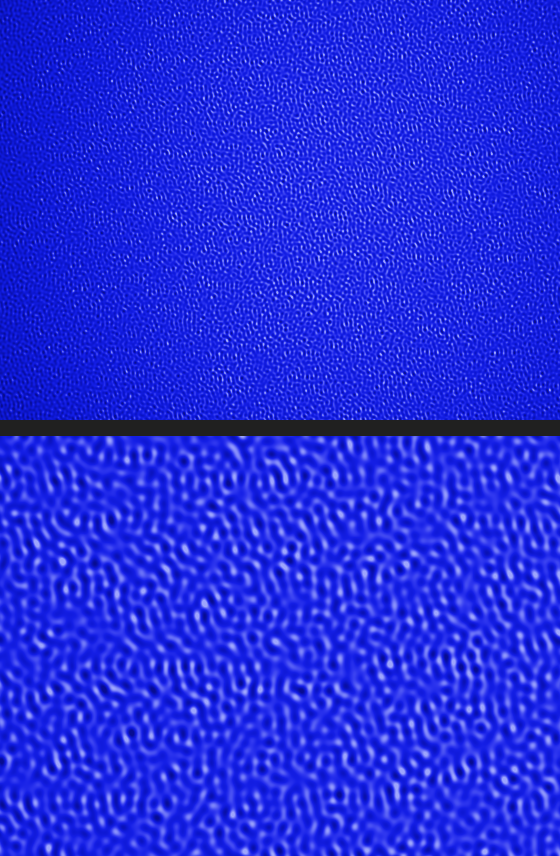
Top: the whole. Bottom: its middle third, enlarged.
Write a Shadertoy shader that draws this texture.

```glsl
// Glossy blue plastic sheet with a fine pebbled, worm-like grain.
#define GRAIN_SIZE 0.0122
#define GRAIN_SPREAD 0.36
#define GRAIN_CONTRAST 0.90
#define SLOPE_WEIGHT 0.86
#define HEIGHT_WEIGHT 0.50
#define WAVES 44
#define LIGHT_ANGLE 0.42
#define GLOW_CENTER vec2(0.60, 0.53)
#define GLOW_FALLOFF vec2(4.0, 1.4)
#define GLOW_LEVEL 0.50

const float TAU = 6.2831853;

float hash(float n) {
    return fract(sin(n * 12.9898 + 4.137) * 4375.85);
}

float hash2(vec2 p) {
    vec3 q = fract(p.xyx * vec3(0.1031, 0.1030, 0.0973));
    q += dot(q, q.yzx + 33.33);
    return fract((q.x + q.y) * q.z);
}

float valueNoise(vec2 p) {
    vec2 cell = floor(p), f = fract(p);
    f = f * f * (3.0 - 2.0 * f);
    float low = mix(hash2(cell), hash2(cell + vec2(1, 0)), f.x);
    float high = mix(hash2(cell + vec2(0, 1)), hash2(cell + vec2(1, 1)), f.x);
    return mix(low, high, f.y);
}

// Sum of random plane waves: x = height, y = slope toward the light.
vec2 grain(vec2 p) {
    vec2 lightDir = vec2(cos(LIGHT_ANGLE), sin(LIGHT_ANGLE));
    vec2 sum = vec2(0.0);
    for (int i = 0; i < WAVES; i++) {
        float n = float(i);
        float angle = n * 2.399963;
        vec2 dir = vec2(cos(angle), sin(angle));
        float freq = 1.0 + GRAIN_SPREAD * (2.0 * hash(n) - 1.0);
        float phase = TAU * (freq * dot(dir, p) / GRAIN_SIZE + hash(n + 71.3));
        sum += vec2(cos(phase), 1.414 * freq * dot(dir, lightDir) * sin(phase));
    }
    return sum * sqrt(2.0 / float(WAVES));
}

// Tone ramp from deep shadow to pale highlight.
vec3 blueRamp(float tone) {
    const float stops[8] = float[8](-2.8, -1.75, -0.86, 0.1, 0.97, 1.51, 2.05, 3.0);
    const vec3 blues[8] = vec3[8](
        vec3(0.03, 0.05, 0.57), vec3(0.04, 0.07, 0.71),
        vec3(0.05, 0.09, 0.82), vec3(0.08, 0.12, 0.90),
        vec3(0.19, 0.22, 0.94), vec3(0.29, 0.32, 0.95),
        vec3(0.41, 0.44, 0.97), vec3(0.62, 0.65, 0.99));
    vec3 color = blues[0];
    for (int i = 1; i < 8; i++) {
        float t = clamp((tone - stops[i - 1]) / (stops[i] - stops[i - 1]), 0.0, 1.0);
        color = mix(color, blues[i], t);
    }
    return color;
}

void mainImage(out vec4 fragColor, in vec2 fragCoord) {
    vec2 uv = fragCoord / iResolution.xy;
    vec2 p = fragCoord / iResolution.y;

    // Gentle warp keeps the grain from lining up
    vec2 warped = p + 0.006 * sin(p.yx * vec2(9.0, 11.0) + vec2(0.7, 2.1));
    vec2 relief = grain(warped);

    // Broad light pool, dimmest along the left edge
    vec2 offset = uv - GLOW_CENTER;
    float glow = GLOW_LEVEL - dot(GLOW_FALLOFF, offset * offset);

    // Grain strength varies in patches and fades when pixels get coarse
    float pixel = 1.0 / (iResolution.y * GRAIN_SIZE);
    float strength = GRAIN_CONTRAST * (1.0 + 0.15 * glow) * exp(-1.6 * pixel * pixel);
    strength *= 0.88 + 0.24 * valueNoise(p * 22.0);

    float tone = glow + strength * (SLOPE_WEIGHT * relief.y + HEIGHT_WEIGHT * relief.x);
    fragColor = vec4(blueRamp(tone), 1.0);
}
```
